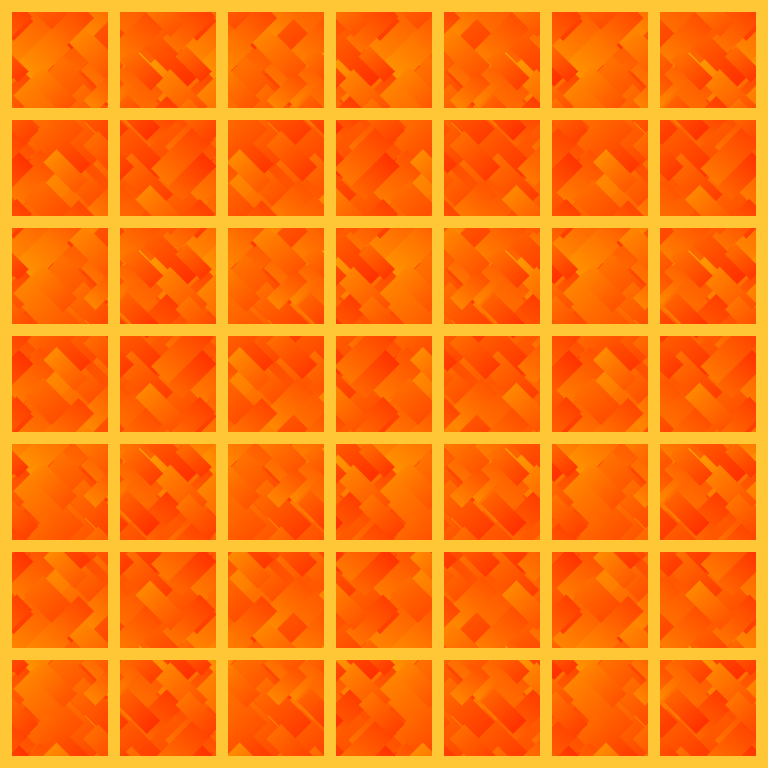
Reproduce this pattern procedurally as a Shadertoy shader.

```glsl
// A square grid of amber bars over fiery panes. Behind the bars lies one continuous
// layer of diagonal slabs, painted back to front, each fading from orange to red.
// The slab layer repeats at its own period, so every pane shows a different crop.

#define TILES 7.0                    // panes across and down
#define BAR (1.0 / 64.0)             // width of the grid bars
#define PERIOD vec2(0.2385, 0.2575)  // repeat of the slab layer
#define SLABS 58                     // slabs in one period
#define BIG vec2(0.066, 0.026)       // half size of the rearmost slabs
#define SMALL vec2(0.026, 0.011)     // half size of the frontmost slabs
#define MEAN_GREEN 0.37              // average green level of a slab
#define FADE 0.10                    // change of green along half a slab
#define SPREAD 0.17                  // variation of green between slabs
#define GLOW 0.13                    // extra green of the rare bright slabs
#define BAR_COLOR vec3(1.0, 0.78, 0.21)

vec4 hash41(float n)
{
    vec4 p = fract(n * vec4(0.1031, 0.1030, 0.0973, 0.1099));
    p += dot(p, p.wzxy + 33.33);
    return fract((p.xxyz + p.yzzw) * p.zywx);
}

// Coverage of a shape from its signed distance
float coverage(float dist, float pixel)
{
    return clamp(0.5 - dist / pixel, 0.0, 1.0);
}

float boxDistance(vec2 p, vec2 halfSize)
{
    vec2 d = abs(p) - halfSize;
    return max(d.x, d.y);
}

// Green level of the layered slabs
float slabLayer(vec2 uv, float pixel)
{
    float green = MEAN_GREEN - 0.05;
    for (int i = 0; i < SLABS; i++)
    {
        float n = float(i);
        vec4 rnd = hash41(n + 11.0);

        // Evenly scattered centre, wrapped to its nearest copy
        vec2 centre = fract(n * vec2(0.7549, 0.5698) + 0.12 * rnd.xy);
        vec2 offset = (fract(uv / PERIOD - centre + 0.5) - 0.5) * PERIOD;

        // Both diagonals, always pointing to the right
        vec2 axis = vec2(1.0, rnd.z < 0.5 ? -1.0 : 1.0) * sqrt(0.5);
        vec2 local = vec2(dot(offset, axis), dot(offset, vec2(-axis.y, axis.x)));

        vec2 halfSize = mix(BIG, SMALL, n / float(SLABS)) * mix(0.8, 1.15, rnd.x);
        float tone = MEAN_GREEN - FADE * local.x / halfSize.x
                   + SPREAD * (rnd.w - 0.5) + GLOW * step(0.92, rnd.y);
        green = mix(green, tone, coverage(boxDistance(local, halfSize), pixel));
    }
    return clamp(green, 0.18, 0.68);
}

// Signed distance to the grid bars
float gridDistance(vec2 uv)
{
    float pitch = (1.0 - BAR) / TILES;
    vec2 fromBar = abs(fract((uv - 0.5 * BAR) / pitch + 0.5) - 0.5) * pitch;
    return min(fromBar.x, fromBar.y) - 0.5 * BAR;
}

void mainImage(out vec4 fragColor, in vec2 fragCoord)
{
    float pixel = 1.0 / iResolution.y;
    vec2 uv = fragCoord * pixel;

    vec3 color = vec3(1.0, slabLayer(uv, pixel), 0.0);
    color = mix(color, BAR_COLOR, coverage(gridDistance(uv), pixel));
    fragColor = vec4(color, 1.0);
}
```
